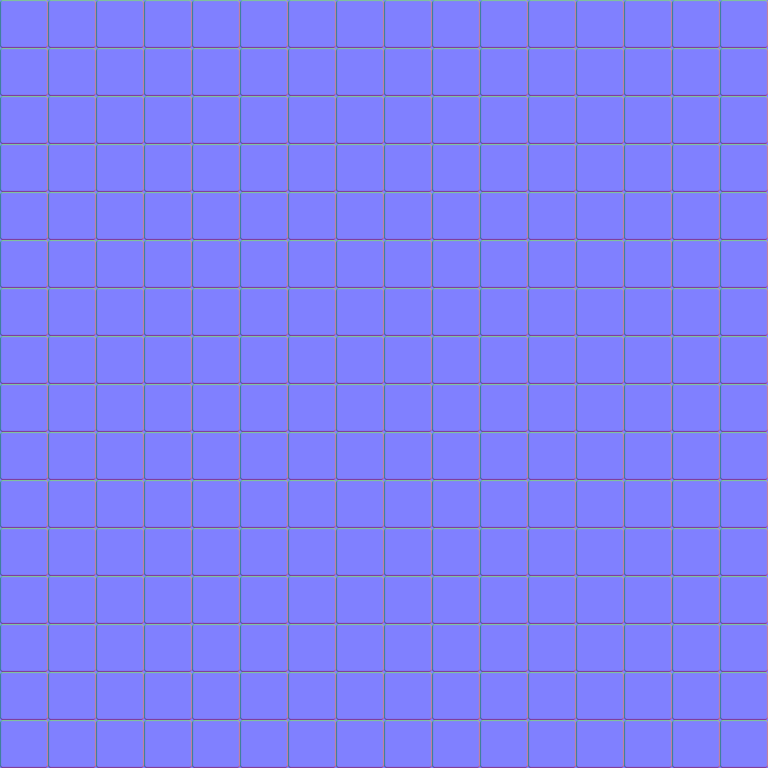
Give the GLSL for this texture map, as a WebGL 1 fragment shader.

```glsl
precision highp float;

// Tangent-space normal map of a square tile grid with thin bevelled edges.
// Each cell is a rounded box; its distance field gives the bevel direction
// and depth, and every pixel averages a small grid of samples.

#define TILES 16.0          // repeats across and down
#define BEVEL_WIDTH 0.031   // bevel width, in tiles
#define BEVEL_CORE 0.4      // fraction of the bevel at full strength
#define CORNER_RADIUS 0.06  // rounding of tile corners, in tiles
#define TILT 0.27           // red/green shift at the tile rim
#define BLUE_DROP 0.41      // loss of blue at the tile rim
#define FLAT_COLOR vec3(0.502, 0.502, 1.0)
#define SAMPLES 4           // samples per pixel side

uniform vec2 u_resolution;

// Outward direction in xy, signed distance to the rounded tile in z.
vec3 roundedTile(vec2 p) {
  vec2 q = abs(p) - (0.5 - CORNER_RADIUS);
  vec2 side = vec2(p.x < 0.0 ? -1.0 : 1.0, p.y < 0.0 ? -1.0 : 1.0);
  if (min(q.x, q.y) > 0.0) {
    return vec3(normalize(q) * side, length(q) - CORNER_RADIUS);
  }
  vec2 axis = q.x > q.y ? vec2(1.0, 0.0) : vec2(0.0, 1.0);
  return vec3(axis * side, max(q.x, q.y) - CORNER_RADIUS);
}

// Encoded normal at a position measured in tiles.
vec3 tileNormalColor(vec2 position) {
  vec3 tile = roundedTile(fract(position) - 0.5);
  float depth = -tile.z;

  // Full tilt at the rim, easing to the flat face; the gap floor stays flat.
  float bevel = 1.0 - smoothstep(BEVEL_CORE * BEVEL_WIDTH, BEVEL_WIDTH, depth);
  bevel *= step(0.0, depth);

  return FLAT_COLOR + bevel * vec3(TILT * tile.xy, -BLUE_DROP);
}

void main() {
  vec2 pixelCorner = floor(gl_FragCoord.xy);
  vec3 color = vec3(0.0);

  // Box-filter the pixel to smooth all edges.
  for (int j = 0; j < SAMPLES; j++) {
    for (int i = 0; i < SAMPLES; i++) {
      vec2 offset = (vec2(float(i), float(j)) + 0.5) / float(SAMPLES);
      color += tileNormalColor((pixelCorner + offset) / u_resolution * TILES);
    }
  }

  gl_FragColor = vec4(color / float(SAMPLES * SAMPLES), 1.0);
}
```
